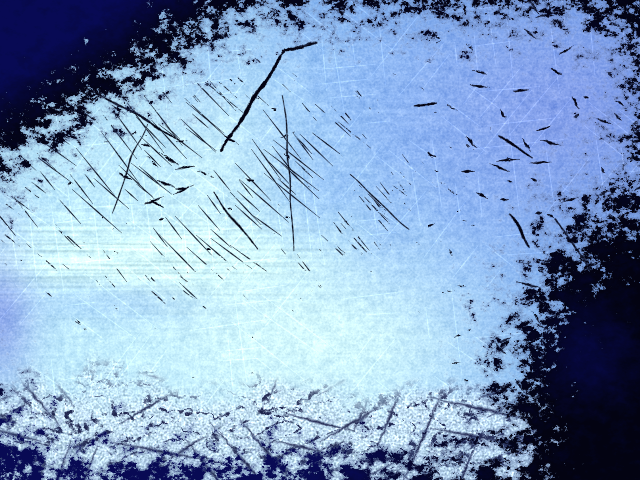
This texture is drawn by a Shadertoy shader. Its source:

```glsl
// Scratched, frosty blue metal plate with charred navy corners and a cracked lower rim.
const vec3 PALE = vec3(0.78, 0.95, 1.0);
const vec3 SKY = vec3(0.57, 0.75, 0.97);
const vec3 VIOLET = vec3(0.51, 0.60, 0.91);
const vec3 GLOW = vec3(0.86, 1.0, 1.0);
const vec3 FROST = vec3(0.79, 0.89, 0.97);
const vec3 STEEL = vec3(0.26, 0.34, 0.54);
const vec3 NAVY = vec3(0.03, 0.04, 0.33);
const vec3 INK = vec3(0.01, 0.012, 0.07);
const float CHAR_ROUGHNESS = 0.25;
const float GRAIN = 0.2;
const float RIM_HEIGHT = 0.18;

// Main gouges: start and end points, then half widths.
const int GOUGES = 11;
const vec4 GOUGE[GOUGES] = vec4[](
    vec4(0.462, 0.688, 0.595, 0.895), vec4(0.590, 0.892, 0.656, 0.912),
    vec4(0.587, 0.80, 0.613, 0.478), vec4(0.191, 0.812, 0.373, 0.708),
    vec4(0.448, 0.60, 0.535, 0.478), vec4(1.038, 0.717, 1.108, 0.675),
    vec4(1.061, 0.552, 1.104, 0.484), vec4(0.729, 0.635, 0.851, 0.523),
    vec4(0.304, 0.74, 0.234, 0.557), vec4(1.158, 0.545, 1.253, 0.40),
    vec4(0.863, 0.78, 0.908, 0.785));
const float GOUGE_WIDTH[GOUGES] = float[](
    0.0045, 0.004, 0.0016, 0.003, 0.002, 0.003, 0.0035, 0.0014, 0.0014, 0.0025, 0.003);

vec2 hash2(vec2 p) {
    vec3 q = fract(p.xyx * vec3(0.1031, 0.103, 0.0973));
    q += dot(q, q.yzx + 33.33);
    return fract((q.xx + q.yz) * q.zy);
}

float corner(vec2 cell, vec2 f, vec2 o) {
    return dot(hash2(cell + o) * 2.0 - 1.0, f - o);
}

float gradientNoise(vec2 p) {
    vec2 i = floor(p), f = fract(p), u = f * f * (3.0 - 2.0 * f);
    return mix(mix(corner(i, f, vec2(0)), corner(i, f, vec2(1, 0)), u.x),
               mix(corner(i, f, vec2(0, 1)), corner(i, f, vec2(1)), u.x), u.y);
}

float fbm(vec2 p) {
    float sum = 0.0, amp = 0.6;
    for (int i = 0; i < 5; i++, amp *= 0.68) {
        sum += amp * gradientNoise(p);
        p = mat2(1.6, 1.2, -1.2, 1.6) * p + 7.3;
    }
    return sum;
}

float blob(vec2 p, vec2 centre, vec2 radius) {
    vec2 q = (p - centre) / radius;
    return exp(-dot(q, q));
}

// One tapered scratch per cell of a rotated grid.
float scatter(vec2 p, float angle, vec2 cell, float density, float width, float aa) {
    float c = cos(angle), s = sin(angle);
    vec2 q = mat2(c, -s, s, c) * p / cell + angle * 17.0 + 40.0;
    vec2 id = floor(q), a = hash2(id), b = hash2(id + 71.0);
    vec2 f = fract(q) - 0.5 - (a - 0.5) * vec2(0.3, 0.6);
    f.y -= f.x * (b.y - 0.5) * 0.6;
    float taper = 1.0 - abs(f.x) / (0.08 + 0.27 * b.x);
    float d = abs(f.y) * cell.y - width * taper;
    return step(hash2(id + 13.0).x, density) * step(0.0, taper) * (1.0 - smoothstep(-aa, aa, d));
}

float gouges(vec2 p, float rough, float aa) {
    float ink = 0.0;
    p += 0.01 * vec2(gradientNoise(p * 14.0), gradientNoise(p * 14.0 + 31.0));
    for (int i = 0; i < GOUGES; i++) {
        vec2 a = GOUGE[i].xy, ab = GOUGE[i].zw - a;
        float t = clamp(dot(p - a, ab) / dot(ab, ab), 0.0, 1.0);
        float w = GOUGE_WIDTH[i] * (0.45 + 1.6 * t * (1.0 - t) + rough);
        ink = max(ink, 1.0 - smoothstep(-aa, aa, length(p - a - ab * t) - w));
    }
    return ink;
}

// Positive inside the burnt corners and along the borders.
float charField(vec2 p, float topLeft) {
    float right = 0.3 * (1.0 - length((p - vec2(1.41, 0.12)) / vec2(0.33, 0.48)));
    float topRight = dot(p - vec2(1.2, 1.0), vec2(0.5, 0.85));
    float border = max(max(p.y - 1.0, 0.015 - p.y), p.x - 1.345);
    return max(max(max(topLeft, right), max(topRight, border)), 0.06 - 0.6 * (p.x + p.y));
}

void mainImage(out vec4 fragColor, in vec2 fragCoord) {
    vec2 p = fragCoord / iResolution.xy * vec2(4.0 / 3.0, 1.0);
    float aa = 0.8 / iResolution.y;
    float cloud = fbm(p * 6.0), rough = fbm(p * vec2(22.0, 30.0));
    float mottle = fbm(p * 75.0), grain = gradientNoise(p * 230.0);

    // Sheet colour and glows
    float light = 1.0 - smoothstep(0.4, 1.2, p.x + 0.6 * (p.y - 0.3) + 0.3 * cloud);
    vec3 col = mix(SKY, PALE, light * 0.85);
    col = mix(col, VIOLET, 0.8 * blob(p, vec2(1.2, 0.78), vec2(0.35, 0.28)));
    col = mix(col, SKY, 0.7 * blob(p, vec2(0.3, 0.38), vec2(0.24, 0.05)));
    col = mix(col, VIOLET, 0.8 * blob(p, vec2(0.0, 0.36), vec2(0.07, 0.16)));
    float glow = blob(p, vec2(0.28, 0.46), vec2(0.32, 0.07)) + blob(p, vec2(0.65, 0.3), vec2(0.33, 0.16))
               + 0.6 * blob(p, vec2(0.45, 0.65), vec2(0.13, 0.18));
    col = mix(col, GLOW, min(glow, 1.0) * 0.85);
    float brushed = gradientNoise(p * vec2(4.0, 180.0));
    col += brushed * (0.03 + 0.25 * blob(p, vec2(0.2, 0.47), vec2(0.35, 0.08)));
    col += GRAIN * (0.6 * mottle + 0.4 * grain + 0.5 * rough) * vec3(1.2, 1.0, 0.6);

    // Cracked lower rim
    float rim = 1.0 - smoothstep(-0.05, 0.05, p.y - RIM_HEIGHT - 0.1 * cloud);
    float ridge = abs(gradientNoise(p * vec2(13.0, 30.0) + 2.0 * cloud)) + 0.25 * mottle;
    float crack = (1.0 - smoothstep(0.0, 0.09, ridge)) * smoothstep(-0.2, 0.1, rough);
    col = mix(col, FROST + 0.55 * grain + 0.35 * mottle, rim * 0.8);

    // Diagonal hairs, right hand flecks, pale scuffs and rim fractures
    float sweep = blob(p, vec2(0.4, 0.62), vec2(0.42, 0.2));
    float right = smoothstep(0.65, 1.2, p.x) * (1.0 - rim);
    float marks = gouges(p, mottle, aa), scuffs = 0.0;
    vec2 bent = p + 0.008 * vec2(mottle, rough);
    for (int i = 0; i < 4; i++) {
        float k = float(i);
        float hair = scatter(p, -0.65 - 0.09 * k, vec2(0.22, 0.025), 0.45, 0.0012, aa);
        float fleck = scatter(bent, -0.9 + 0.4 * k, vec2(0.075, 0.045), 0.2, 0.0028, aa);
        hair *= smoothstep(0.35, 0.5, sweep + rough);
        marks = max(marks, max(hair, fleck * smoothstep(0.5, 0.6, max(right, sweep * 0.7) + rough)));
        scuffs += scatter(p, 0.8 * k + 0.1, vec2(0.3, 0.04), 0.6, 0.001, aa);
        crack = max(crack, scatter(bent, 0.7 * k - 0.9, vec2(0.34, 0.06), 0.5, 0.003, aa * 2.0));
    }
    col = mix(col + 0.12 * scuffs, NAVY * 0.6, rim * crack * 0.85);
    col = mix(col, INK, marks);

    // Burnt corners with rough, speckled borders
    float topLeft = dot(p - vec2(0.0, 0.67), vec2(-0.536, 0.844));
    float field = charField(p, topLeft) + CHAR_ROUGHNESS * rough;
    col = mix(col, STEEL, 0.6 * smoothstep(-0.1, 0.03, field + 0.12 * mottle));
    float burnt = smoothstep(-0.025, 0.03, field + 0.13 * mottle + 0.05 * grain);
    float blue = max(smoothstep(0.0, 0.17, topLeft), rim * (1.0 - smoothstep(0.5, 1.1, p.x)));
    blue = max(blue, 0.6 * blob(p, vec2(1.23, 0.26), vec2(0.09, 0.1)));
    vec3 charColor = mix(INK, NAVY, clamp(blue + 0.5 * rough, 0.0, 1.0));
    fragColor = vec4(clamp(mix(col, charColor, burnt), 0.0, 1.0), 1.0);
}
```
